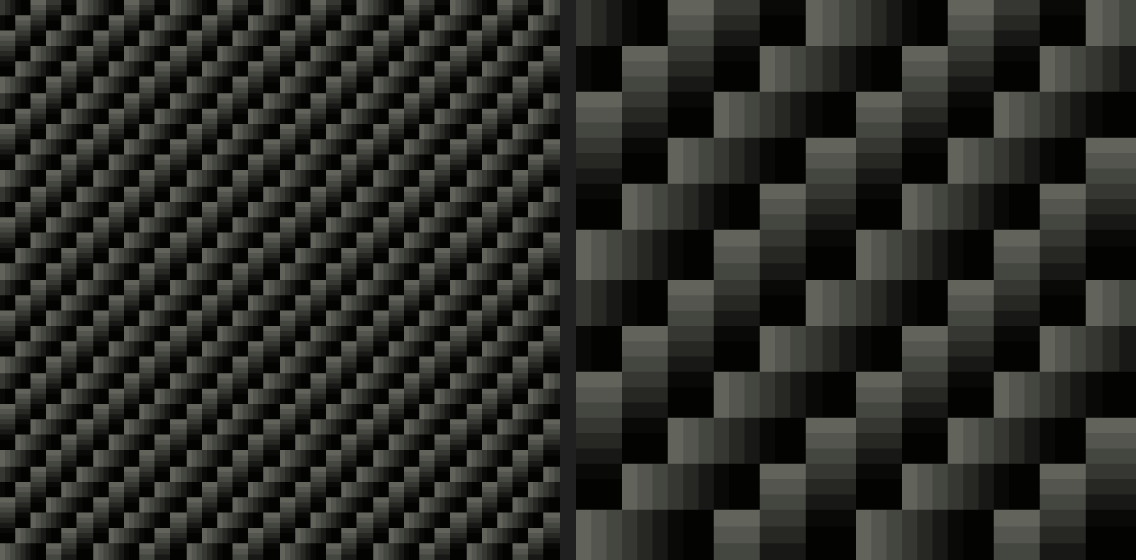
Left: the whole. Right: its middle third, enlarged.
Reproduce this texture procedurally as a WebGL 2 fragment shader.

```glsl
#version 300 es
precision highp float;
// Carbon fibre twill: horizontal and vertical bars, three cells long, step
// diagonally across a six-by-six cell repeat. Each bar fades from light to
// black in flat bands; edges are smoothed by averaging samples per pixel.

uniform vec2 u_resolution;
out vec4 outColor;

const float REPEATS = 6.0;          // repeats across and down
const float CELLS = 6.0;            // cells per repeat
const float CELL_SIZE = 0.1640625;  // in repeats; the last cell takes the rest
const float BAR_CELLS = 3.0;        // length of a bar
const float BANDS_PER_CELL = 3.0;   // flat shades along one cell
const float FADE_BANDS = 6.4;       // bands until the bar is black
const float FIRST_BAR = 2.0;        // diagonal on which vertical bars begin
const int SAMPLES = 4;              // smoothing samples per axis
const vec3 FIBRE_LIGHT = vec3(0.385, 0.392, 0.362);
const vec3 FIBRE_DARK = vec3(0.012, 0.012, 0.008);

// Shade of the weave at a point of the unit canvas, y pointing down.
vec3 weave(vec2 p) {
    vec2 local = fract(p * REPEATS);
    vec2 cell = min(floor(local / CELL_SIZE), CELLS - 1.0);

    // Position inside the cell, allowing for the wider last row and column.
    float lastSize = 1.0 - (CELLS - 1.0) * CELL_SIZE;
    vec2 size = mix(vec2(CELL_SIZE), vec2(lastSize), step(CELLS - 1.5, cell));
    vec2 inside = (local - cell * CELL_SIZE) / size;

    // The diagonal number selects the bar direction and the cell along it.
    float diagonal = mod(cell.x + cell.y - FIRST_BAR + CELLS, CELLS);
    bool vertical = diagonal < BAR_CELLS;
    float cellAlong = mod(diagonal, BAR_CELLS);
    float along = vertical ? inside.y : inside.x;

    // Flat bands, falling evenly to black.
    float band = cellAlong * BANDS_PER_CELL
               + min(floor(along * BANDS_PER_CELL), BANDS_PER_CELL - 1.0);
    float light = max(1.0 - band / FADE_BANDS, 0.0);
    return mix(FIBRE_DARK, FIBRE_LIGHT, light);
}

void main() {
    vec3 sum = vec3(0.0);
    for (int j = 0; j < SAMPLES; j++) {
        for (int i = 0; i < SAMPLES; i++) {
            vec2 offset = (vec2(i, j) + 0.5) / float(SAMPLES) - 0.5;
            vec2 uv = (gl_FragCoord.xy + offset) / u_resolution;
            sum += weave(vec2(uv.x, 1.0 - uv.y));
        }
    }
    outColor = vec4(sum / float(SAMPLES * SAMPLES), 1.0);
}
```
